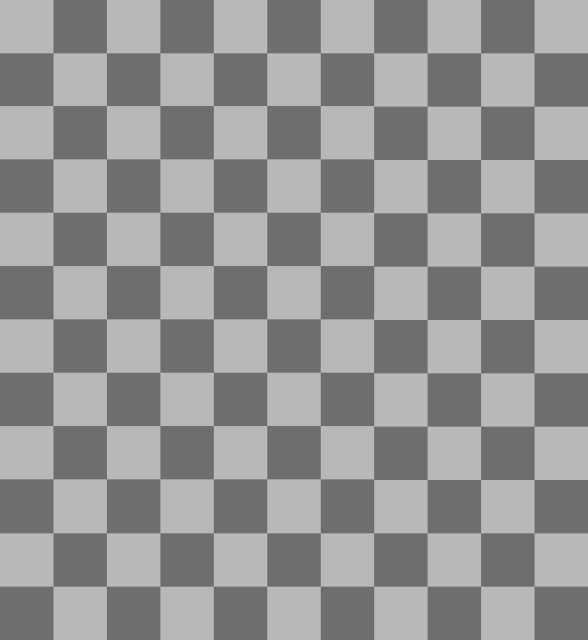
This pattern is drawn by a WebGL 1 fragment shader. Its source:

```glsl
precision highp float;

uniform vec2 u_resolution;

const vec2 CELLS = vec2(11.0, 12.0);
const vec3 DARK_GRAY = vec3(0.431);
const vec3 LIGHT_GRAY = vec3(0.722);

// Alternates between +1 and -1 in each unit cell, with softened edges.
vec2 squareWave(vec2 p, vec2 edgeWidth) {
  vec2 signedDistance = 0.5 - abs(mod(p + 0.5, 2.0) - 1.0);
  return clamp(2.0 * signedDistance / edgeWidth, -1.0, 1.0);
}

// Slight upward misalignment of the rows in the left-hand columns.
float rowLift(vec2 p, float lastColumn, float amount) {
  float inColumns = 1.0 - step(lastColumn, p.x);
  float inRows = step(2.5, p.y) * (1.0 - step(10.5, p.y));
  return amount * inColumns * inRows;
}

// Coverage of the light squares; the lower-left square is dark.
float checker(vec2 p, vec2 edgeWidth) {
  vec2 wave = squareWave(p, edgeWidth);
  return 0.5 - 0.5 * wave.x * wave.y;
}

void main() {
  vec2 cellsPerPixel = CELLS / u_resolution;
  vec2 p = gl_FragCoord.xy * cellsPerPixel;
  p.y -= rowLift(p, 7.0, 0.012);

  float light = checker(p, cellsPerPixel);
  gl_FragColor = vec4(mix(DARK_GRAY, LIGHT_GRAY, light), 1.0);
}
```
